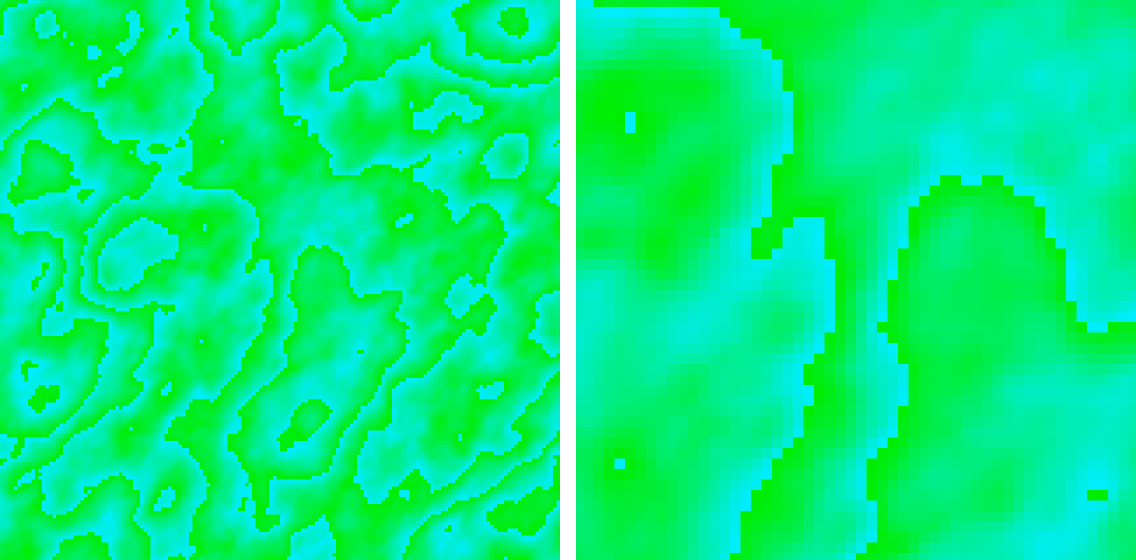
Left, the full canvas; right, a detail of the centre.
Write a WebGL 1 fragment shader that draws this texture.

```glsl
precision highp float;

uniform vec2 u_resolution;

const float CELLS = 160.0;
const float GREEN_LEVEL = 0.93;

float hash(vec2 p) {
  vec3 q = fract(p.xyx * vec3(0.1031, 0.1030, 0.0973));
  q += dot(q, q.yzx + 33.33);
  return fract((q.x + q.y) * q.z);
}

float valueNoise(vec2 p) {
  vec2 corner = floor(p);
  vec2 f = fract(p);
  vec2 w = f * f * (3.0 - 2.0 * f);
  float low = mix(hash(corner), hash(corner + vec2(1.0, 0.0)), w.x);
  float high = mix(hash(corner + vec2(0.0, 1.0)), hash(corner + 1.0), w.x);
  return mix(low, high, w.y);
}

mat2 rotation(float angle) {
  float c = cos(angle);
  float s = sin(angle);
  return mat2(c, s, -s, c);
}

// Layered noise, each octave turned to hide the lattice
float terrain(vec2 p, float amplitude, float gain) {
  mat2 turn = rotation(0.65);
  float height = 0.0;
  for (int i = 0; i < 5; i++) {
    height += amplitude * valueNoise(p);
    p = turn * p * 2.03 + vec2(17.3, 41.7);
    amplitude *= gain;
  }
  return height;
}

// Stretches shapes along the rising diagonal
vec2 diagonalStretch(vec2 p, float ratio) {
  float along = (p.x + p.y) * 0.7071;
  float across = (p.y - p.x) * 0.7071;
  return vec2(along / ratio, across * ratio);
}

// Contour bands ramp from green to cyan, then drop back sharply
vec3 bandColor(float height) {
  return vec3(0.0, GREEN_LEVEL, fract(height));
}

vec3 cellColor(vec2 uv) {
  vec2 center = (floor(uv * CELLS) + 0.5) / CELLS;
  vec2 p = diagonalStretch(center, 1.15) * 4.3 + vec2(53.0, 29.0);
  return bandColor(terrain(p, 3.8, 0.47));
}

void main() {
  float scale = min(u_resolution.x, u_resolution.y);

  // Four close samples per pixel soften the cell edges slightly
  vec3 color = vec3(0.0);
  for (int y = 0; y < 2; y++) {
    for (int x = 0; x < 2; x++) {
      vec2 offset = (vec2(float(x), float(y)) - 0.5) * 0.2;
      color += cellColor((gl_FragCoord.xy + offset) / scale);
    }
  }
  gl_FragColor = vec4(color * 0.25, 1.0);
}
```
